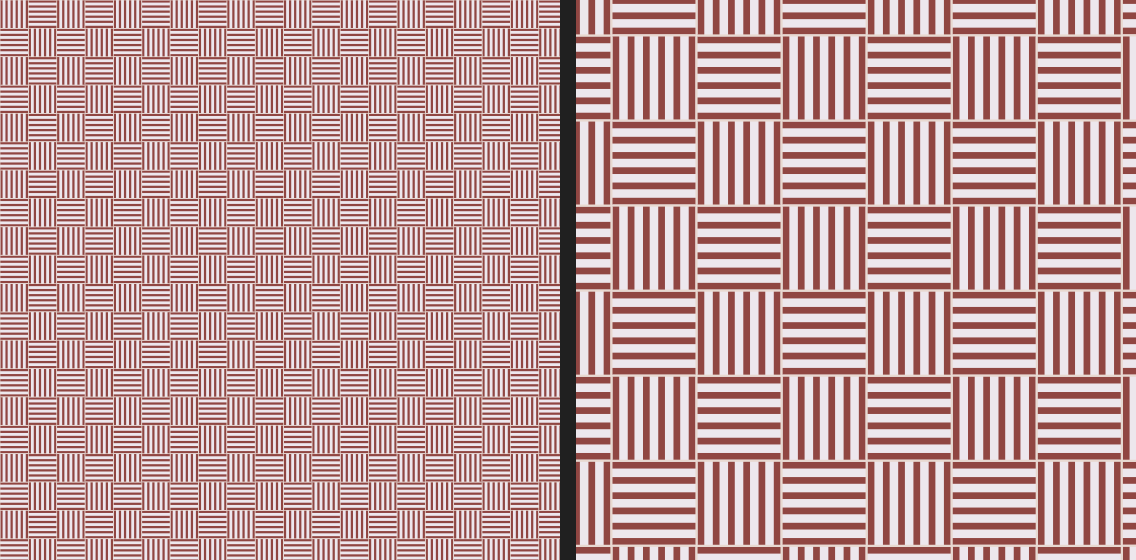
Left: the whole. Right: its middle third, enlarged.
This pattern is drawn by a Shadertoy shader. Its source:

```glsl
// Share of a pixel-wide box that falls inside a band centred on zero
float bandCoverage(float offset, float halfWidth, float pixel) {
    float upper = min(halfWidth, offset + 0.5 * pixel);
    float lower = max(-halfWidth, offset - 0.5 * pixel);
    return clamp((upper - lower) / pixel, 0.0, 1.0);
}

// Six bars spread evenly between the seams of a unit cell
float barCoverage(float across, float pixel) {
    float fromFirst = across - 0.052;
    float index = clamp(round(fromFirst / 0.1792), 0.0, 5.0);
    return bandCoverage(fromFirst - index * 0.1792, 0.0395, pixel);
}

void mainImage(out vec4 fragColor, in vec2 fragCoord) {
    // Cells are counted from the top left corner
    float pixel = 19.75 / iResolution.y;
    vec2 grid = vec2(fragCoord.x, iResolution.y - fragCoord.y) * pixel;
    vec2 cell = floor(grid);
    vec2 local = fract(grid);

    // Bars turn by a quarter between neighbouring cells
    bool upright = mod(cell.x + cell.y, 2.0) < 0.5;
    float bars = barCoverage(upright ? local.x : local.y, pixel);

    // Thin pale seams along the cell borders
    vec2 toBorder = local - round(local);
    float seam = max(bandCoverage(toBorder.x, 0.0125, pixel),
                     bandCoverage(toBorder.y, 0.0125, pixel));

    vec3 color = mix(vec3(0.93, 0.905, 0.93), vec3(0.565, 0.275, 0.26), bars);
    color = mix(color, vec3(0.91, 0.85, 0.82), seam);
    fragColor = vec4(color, 1.0);
}
```
